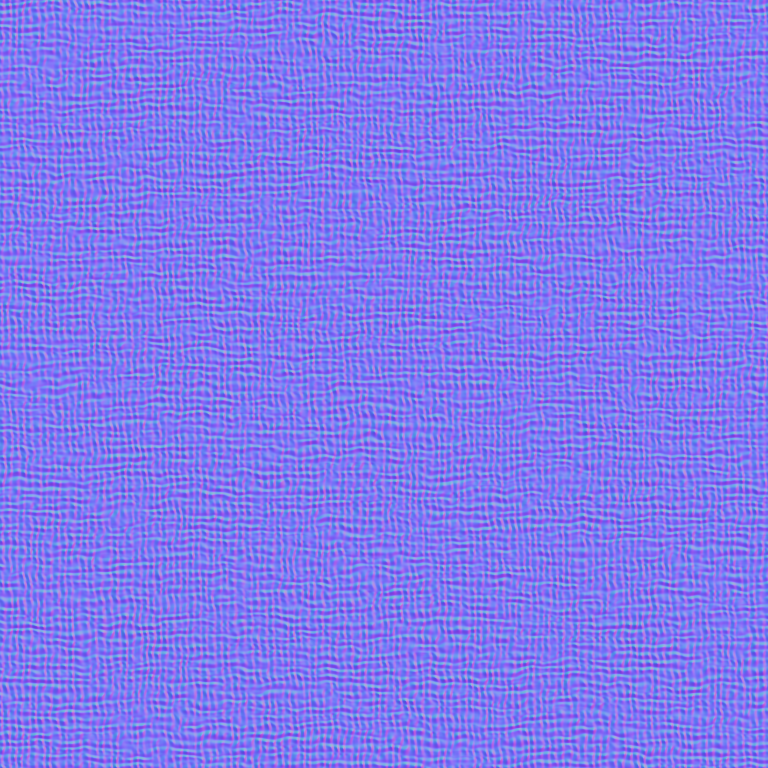
Write a Shadertoy shader that draws this texture map.

```glsl
// Tangent-space normal map of coarse woven linen: short warp and weft ridges,
// jogged and broken by gradient noise, are summed into a height field whose
// slopes are turned into a surface normal and encoded as colour.

#define THREADS vec2(108.0, 97.0) // warp and weft threads per canvas
#define RELIEF 0.00108            // ridge height in canvas units
#define SKEW vec2(0.20, 0.18)     // steepness of the right and upper flanks
#define SLUB 1.1                  // strength of long uneven weft fibres
#define GRAIN 1.3                 // strength of thread-sized lumps
#define SOFTEN 0.62               // tint strength of the slopes
#define TILT vec2(0.012, -0.042)  // overall lean of the normals
#define FACING vec2(0.87, 0.6)    // mean and spread of the blue component
#define BLUR 0.0008               // half width of the slope filter

const float TAU = 6.2831853;

// Random unit vector for a lattice cell
vec2 cellGradient(vec2 cell) {
    uvec2 q = uvec2(ivec2(cell) + 4096);
    uint h = q.x * 73856093u ^ q.y * 19349663u;
    h = (h ^ (h >> 15)) * 747796405u;
    h = (h ^ (h >> 13)) * 277803737u;
    h ^= h >> 16;
    float angle = TAU * float(h & 65535u) / 65536.0;
    return vec2(cos(angle), sin(angle));
}

// Gradient noise, roughly -0.7 to 0.7
float noise(vec2 p) {
    vec2 i = floor(p), f = p - i;
    vec2 w = f * f * f * (f * (f * 6.0 - 15.0) + 10.0);
    vec2 e = vec2(1.0, 0.0);
    float a = dot(cellGradient(i), f);
    float b = dot(cellGradient(i + e.xy), f - e.xy);
    float c = dot(cellGradient(i + e.yx), f - e.yx);
    float d = dot(cellGradient(i + e.xx), f - e.xx);
    return mix(mix(a, b, w.x), mix(c, d, w.x), w.y);
}

// Periodic ridge: gentle rise, steep fall
float ridge(float threads, float skew) {
    float t = TAU * threads;
    return sin(t - skew * sin(t));
}

float clothHeight(vec2 p) {
    // Threads wander broadly and jog sharply
    vec2 thread = p * THREADS;
    thread.x += 0.8 * noise(p * vec2(9.0, 6.0) + 3.0)
              + 0.45 * noise(p * vec2(45.0, 50.0) + 17.0);
    thread.y += 0.9 * noise(p * vec2(6.0, 9.0) + 31.0)
              + 0.5 * noise(p * vec2(22.0, 32.0) + 47.0)
              + 0.35 * noise(p * vec2(60.0, 45.0) + 53.0);

    // Threads sink and surface in short runs
    float warpAmount = 1.05 + 0.6 * noise(p * vec2(8.0, 13.0) + 61.0)
                            + 1.4 * noise(p * vec2(70.0, 55.0) + 79.0);
    float weftAmount = 0.64 + 0.6 * noise(p * vec2(9.0, 20.0) + 97.0)
                            + 1.5 * noise(p * vec2(36.0, 85.0) + 113.0);
    warpAmount = clamp(warpAmount, 0.1, 1.6);
    weftAmount = clamp(weftAmount, 0.03, 1.4);

    // Weft furrows chop the warp ribs into dashes
    float warpRidge = ridge(thread.x, SKEW.x);
    float weftRidge = ridge(thread.y, SKEW.y);
    float weave = warpAmount * warpRidge * (0.85 + 0.3 * weftRidge)
                + weftAmount * weftRidge;

    float fibres = SLUB * noise(p * vec2(16.0, 105.0) + 131.0);
    float lumps = GRAIN * noise(p * vec2(95.0, 100.0) + 149.0);
    return RELIEF * (weave + fibres + lumps);
}

void mainImage(out vec4 fragColor, in vec2 fragCoord) {
    vec2 p = fragCoord / iResolution.y;

    // Central differences, widened on small canvases against aliasing
    float r = max(BLUR, 0.4 / iResolution.y);
    vec2 e = vec2(r, 0.0);
    vec2 slope = vec2(clothHeight(p + e.xy) - clothHeight(p - e.xy),
                      clothHeight(p + e.yx) - clothHeight(p - e.yx)) / (2.0 * r);

    // Normal to colour
    vec3 normal = normalize(vec3(-slope, 1.0));
    normal.xy = normal.xy * SOFTEN + TILT;
    normal.z = mix(FACING.x, normal.z, FACING.y);
    fragColor = vec4(clamp(0.5 + 0.5 * normal, 0.0, 1.0), 1.0);
}
```
